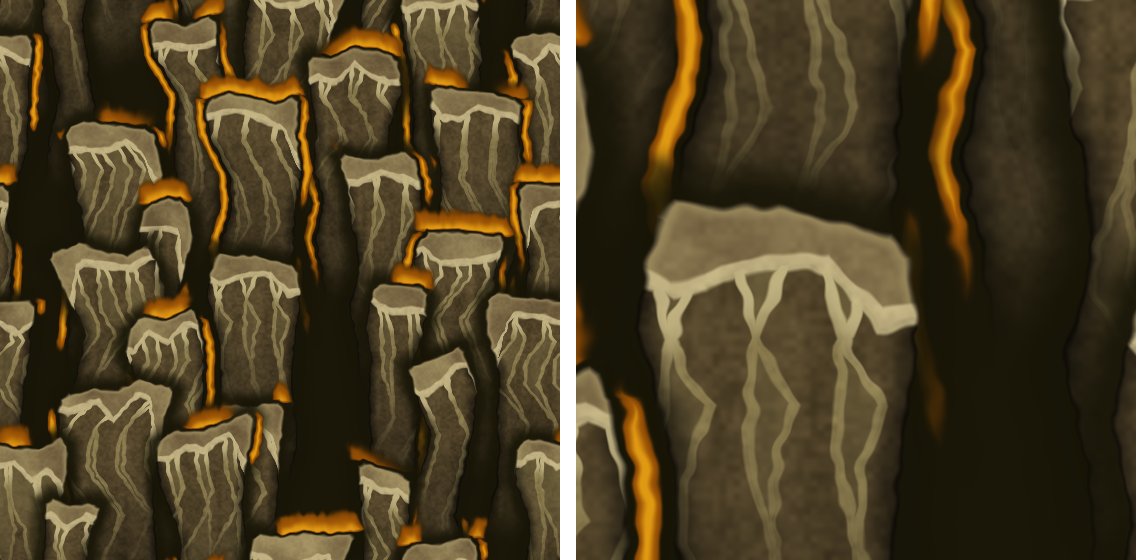
Left: the whole. Right: its middle third, enlarged.
Reproduce this texture procedurally as a WebGL 2 fragment shader.

```glsl
#version 300 es
precision highp float;
// Tiling wall of broken stone pillars with pale caps, veins and lava in the gaps.
uniform vec2 u_resolution;
out vec4 fragColor;

float hash(vec2 p) {
    vec3 q = fract(p.xyx * 0.1031);
    q += dot(q, q.yzx + 33.33);
    return fract((q.x + q.y) * q.z);
}

// Value noise that wraps after a whole number of cells.
float noise(vec2 uv, vec2 cells) {
    vec2 p = uv * cells, i = floor(p), f = fract(p);
    f *= f * (3.0 - 2.0 * f);
    vec2 a = mod(i, cells), b = mod(i + 1.0, cells);
    return mix(mix(hash(a), hash(vec2(b.x, a.y)), f.x),
               mix(hash(vec2(a.x, b.y)), hash(b), f.x), f.y);
}

// Angular one-dimensional noise from -0.5 to 0.5.
float jag(float t, float seed) {
    float i = floor(t);
    return mix(hash(vec2(i, seed)), hash(vec2(i + 1.0, seed)), t - i) - 0.5;
}

vec3 lavaColor(float heat) {
    vec3 c = mix(vec3(0.20, 0.12, 0.02), vec3(0.60, 0.32, 0.02), smoothstep(0.0, 0.45, heat));
    return mix(c, vec3(0.88, 0.60, 0.07), smoothstep(0.4, 0.85, heat));
}

// Paints one pillar, with its shadow and lava, over what lies behind it.
// p is measured from the middle of the top; paint = grain, blotch, streak.
vec3 pillar(vec3 behind, vec2 p, float id, vec3 paint) {
    float soft = max(0.0012, 0.8 / u_resolution.y);
    float width = mix(0.042, 0.1, hash(vec2(id, 3.0)));
    p.x -= 0.045 * jag(p.y * 7.0, id);

    // Outline
    float top = 0.45 * (hash(vec2(id, 5.0)) - 0.5) * p.x + 0.026 * jag(p.x * 24.0, id + 1.0);
    float depth = top - p.y;
    float halfWidth = width * (1.0 - 0.22 * smoothstep(0.02, 0.2, depth))
                    + 0.022 * jag(p.y * 15.0, id + 2.0 + step(0.0, p.x));
    float side = halfWidth - abs(p.x);
    float inside = min(min(side, depth), 0.7 * (side + depth - 0.012));
    float alive = 1.0 - smoothstep(0.34, 0.45, depth);

    // Shadow around the pillar
    float gap = max(-inside, 0.0);
    vec3 col = mix(behind, vec3(0.09, 0.08, 0.025), 0.9 * alive * (1.0 - smoothstep(0.004, 0.036, gap)));

    // Lava: flames over the top, thin streams along the sides
    float flame = 1.15 - gap / (0.025 + 0.04 * paint.z) - 0.35 * paint.z;
    flame *= smoothstep(-0.1, 0.12, jag(p.x * 11.0, id + 4.0)) * smoothstep(-0.004, 0.006, -depth);
    flame *= 1.0 - smoothstep(0.0, 0.02, -side);
    float stream = 1.1 - abs(gap - 0.011) / 0.011 - 0.4 * paint.z;
    stream *= smoothstep(0.02, 0.2, jag(p.y * 8.0, id + 5.0 + step(0.0, p.x))) * smoothstep(-0.01, 0.02, depth);
    float heat = max(flame, stream) * alive * smoothstep(0.001, 0.007, gap);
    col = mix(col, lavaColor(heat), smoothstep(0.03, 0.3, heat));

    // Body
    float tone = 0.5 * paint.x + 0.3 * paint.y + 0.3 * paint.z - 0.05;
    vec3 body = mix(vec3(0.19, 0.155, 0.085), vec3(0.42, 0.35, 0.225), tone);
    body *= mix(1.08, 0.72, smoothstep(0.05, 0.36, depth));

    // Two families of veins; the wedges between them are pale facets
    float veinA = p.x / 0.052 + 1.1 * jag(p.y * 13.0, id + 7.0) + hash(vec2(id, 8.0));
    float veinB = veinA + 0.25 + 1.5 * jag(p.y * 9.0, id + 8.0);
    float wedge = min(abs(floor(veinA) - floor(veinB)), 1.0);
    float facet = wedge * exp(-depth * 7.0) * (0.55 + 0.45 * paint.y);
    body = mix(body, vec3(0.50, 0.455, 0.285), 0.8 * facet);
    float line = min(abs(fract(veinA + 0.5) - 0.5), abs(fract(veinB + 0.5) - 0.5)) * 0.052;
    float reach = 1.0 - smoothstep(0.1, 0.34, depth + 0.1 * jag(p.x * 20.0, id + 9.0));
    float vein = 1.0 - smoothstep(0.0012, 0.0022 + soft, line - 0.0012 * reach);
    body = mix(body, vec3(0.60, 0.54, 0.345), vein * reach * (0.55 + 0.35 * paint.x));
    body *= mix(0.45, 1.0, smoothstep(-0.002, 0.022, side));

    // Cap, on some pillars running down one flank
    float flank = step(0.6, hash(vec2(id, 11.0))) * smoothstep(0.55, 0.95, p.x / width * sign(jag(id, 12.0)));
    float capDepth = 0.042 + 0.036 * jag(p.x * 32.0, id + 10.0) + 0.075 * flank;
    float below = depth - capDepth;
    float plane = jag(p.x * 18.0 + p.y * 12.0, id + 13.0);
    vec3 cap = mix(vec3(0.40, 0.33, 0.215), vec3(0.66, 0.59, 0.40),
                   clamp(0.42 + 0.7 * plane + 0.6 * (paint.y - 0.5) + 0.3 * (paint.x - 0.5), 0.0, 1.0));
    cap = mix(cap, vec3(0.64, 0.57, 0.385), 0.65 * (1.0 - smoothstep(0.002, 0.011, inside)));
    vec3 stone = mix(cap, body, smoothstep(-soft, soft, below));

    // Bright chipped rim, with drips where veins leave it
    float rimWidth = (0.0035 + 0.004 * paint.y) * (1.0 + 2.0 * flank);
    float rim = 1.0 - smoothstep(rimWidth - soft, rimWidth + 2.0 * soft, abs(below + 0.002));
    float drip = vein * smoothstep(-0.004, 0.0, below) * (1.0 - smoothstep(0.01, 0.05, below));
    stone = mix(stone, vec3(0.79, 0.73, 0.54), max(rim * (0.7 + 0.3 * paint.x), 0.85 * drip));

    // Dark drawn edge
    stone *= mix(0.4, 1.0, smoothstep(0.0, 0.004, inside));
    return mix(col, stone, smoothstep(-soft, soft, inside) * alive);
}

void main() {
    vec2 uv = gl_FragCoord.xy / u_resolution;
    float grain = 0.55 * noise(uv, vec2(240.0)) + 0.45 * noise(uv, vec2(110.0));
    float blotch = 0.6 * noise(uv, vec2(22.0)) + 0.4 * noise(uv, vec2(50.0, 60.0));
    float streak = 0.6 * noise(uv, vec2(120.0, 10.0)) + 0.4 * noise(uv, vec2(50.0, 7.0));
    vec3 paint = vec3(grain, blotch, streak);
    vec2 rough = 0.005 * (vec2(noise(uv, vec2(90.0)), noise(uv, vec2(83.0))) - 0.5);

    // Staggered rows, painted from the far top to the near bottom
    vec3 col = vec3(0.10, 0.085, 0.03);
    vec2 grid = vec2(3.0, 8.0), g = uv * grid;
    for (int j = 4; j >= -1; j--) {
        float row = floor(g.y) + float(j);
        float shift = 0.5 * mod(row, 2.0) + 0.5;
        for (int i = 0; i < 2; i++) {
            vec2 cell = vec2(floor(g.x - shift) + float(i), row);
            vec2 wrapped = mod(cell, grid);
            float id = 9.0 + 20.0 * (wrapped.x + 3.0 * wrapped.y);
            vec2 jitter = vec2(0.36, 0.9) * (vec2(hash(vec2(id, 1.0)), hash(vec2(id, 2.0))) - 0.5);
            vec2 centre = (cell + vec2(shift, 0.5) + jitter) / grid;
            col = pillar(col, uv + rough - centre, id, paint);
        }
    }
    fragColor = vec4(col, 1.0);
}
```
